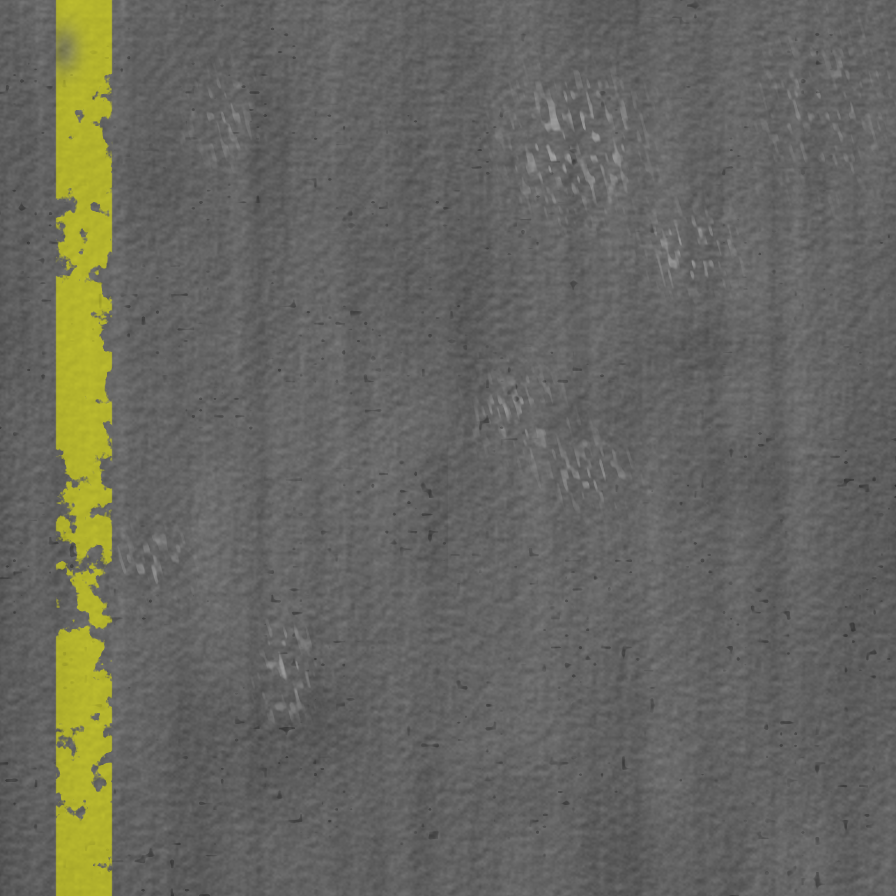
This texture is drawn by a three.js fragment shader. Its source:

```glsl
// Worn grey concrete with vertical streaks and a chipped yellow stripe near the left side.
varying vec2 vUv;

const vec3 CONCRETE = vec3(0.386);
const vec3 PAINT = vec3(0.70, 0.70, 0.175);
const float STRIPE_LEFT = 0.0625;
const float STRIPE_RIGHT = 0.125;
const float EDGE_SOFTNESS = 0.001;
const float STREAK_DEPTH = 0.045;
const float CLOUD_DEPTH = 0.075;
const float RELIEF_DEPTH = 0.085;
const float GRAIN_DEPTH = 0.035;
const float PIT_DEPTH = 0.11;
const float SCUFF_DEPTH = 0.22;
const float STAIN_DEPTH = 0.045;
const vec2 LIGHT_STEP = vec2(0.0018, -0.0024);

float hash(vec2 p) {
  return fract(sin(dot(p, vec2(127.1, 311.7))) * 43758.5453);
}

float noise(vec2 p) {
  vec2 i = floor(p);
  vec2 f = fract(p);
  f = f * f * (3.0 - 2.0 * f);
  return mix(mix(hash(i), hash(i + vec2(1.0, 0.0)), f.x),
             mix(hash(i + vec2(0.0, 1.0)), hash(i + vec2(1.0)), f.x), f.y);
}

float fbm(vec2 p) {
  float sum = 0.0;
  float weight = 0.5;
  for (int i = 0; i < 4; i++) {
    sum += weight * noise(p);
    p = p * 2.03 + 17.3;
    weight *= 0.5;
  }
  return sum / 0.9375;
}

// Soft elliptical area of influence.
float spot(vec2 p, vec2 centre, vec2 radius) {
  vec2 q = (p - centre) / radius;
  return exp(-dot(q, q));
}

// Soft interval: 1 between a and b.
float span(float v, float a, float b, float soft) {
  return smoothstep(a - soft, a + soft, v) - smoothstep(b - soft, b + soft, v);
}

float surfaceHeight(vec2 p) {
  return 0.6 * noise(p * vec2(120.0, 150.0)) + 0.4 * noise(p * vec2(230.0, 260.0) + 9.0);
}

float scuffArea(vec2 p) {
  float area = spot(p, vec2(0.64, 0.84), vec2(0.07, 0.07));
  area += spot(p, vec2(0.77, 0.72), vec2(0.045, 0.04));
  area += spot(p, vec2(0.32, 0.25), vec2(0.03, 0.05));
  area += 0.8 * spot(p, vec2(0.58, 0.54), vec2(0.05, 0.04));
  area += 0.7 * spot(p, vec2(0.17, 0.37), vec2(0.04, 0.04));
  area += 0.7 * spot(p, vec2(0.66, 0.47), vec2(0.05, 0.04));
  area += 0.5 * spot(p, vec2(0.92, 0.88), vec2(0.07, 0.09));
  return area + 0.5 * spot(p, vec2(0.25, 0.87), vec2(0.04, 0.05));
}

float stainArea(vec2 p) {
  float area = spot(p, vec2(0.83, 0.47), vec2(0.06, 0.05));
  area += 0.8 * spot(p, vec2(0.79, 0.61), vec2(0.07, 0.035));
  area += 0.8 * spot(p, vec2(0.36, 0.19), vec2(0.10, 0.06));
  area += 0.6 * spot(p, vec2(0.54, 0.11), vec2(0.07, 0.04));
  // Faint cast seam along the middle.
  float seam = span(p.x, 0.40, 0.5, 0.001) * smoothstep(0.40, 0.5, p.x);
  return area + 0.7 * seam * span(p.y, 0.36, 0.50, 0.02);
}

float concreteTone(vec2 p) {
  float streaks = noise(p * vec2(45.0, 2.5)) + 0.6 * noise(p * vec2(110.0, 5.0)) - 0.8;
  float clouds = fbm(p * vec2(9.0, 6.0) + 4.0) - 0.5;
  float relief = surfaceHeight(p + LIGHT_STEP) - surfaceHeight(p - LIGHT_STEP);
  float grain = noise(p * 390.0) - 0.5;
  float pits = smoothstep(0.84, 0.95, noise(p * vec2(125.0, 155.0) + 31.0));
  pits *= smoothstep(0.45, 0.75, noise(p * 22.0 + 8.0));
  vec2 slanted = vec2(p.x + 0.25 * p.y, p.y);
  float scratches = smoothstep(0.57, 0.9, noise(slanted * vec2(240.0, 85.0)));
  float tone = STREAK_DEPTH * streaks + CLOUD_DEPTH * clouds;
  tone += RELIEF_DEPTH * relief + GRAIN_DEPTH * grain - PIT_DEPTH * pits;
  return tone + SCUFF_DEPTH * scratches * scuffArea(p) - STAIN_DEPTH * stainArea(p);
}

float paintCover(vec2 p) {
  float across = clamp((p.x - STRIPE_LEFT) / (STRIPE_RIGHT - STRIPE_LEFT), 0.0, 1.0);
  // Wear eats inward from either side, in stretches along the stripe.
  float leftWear = span(p.y, 0.06, 0.20, 0.02) * 0.8 + span(p.y, 0.29, 0.50, 0.02);
  leftWear += span(p.y, 0.69, 0.79, 0.015);
  float rightWear = 0.85 * span(p.y, 0.02, 0.93, 0.03) + 0.2 * span(p.y, 0.60, 0.73, 0.02);
  float wear = 0.58 * leftWear * pow(1.0 - across, 1.3) + 0.56 * rightWear * pow(across, 2.2);
  wear += 0.16 * span(p.y, 0.28, 0.40, 0.03);
  wear += 0.42 * spot(p, vec2(0.082, 0.862), vec2(0.014, 0.018));
  float chips = fbm(p * vec2(75.0, 65.0) + 2.0);
  float cover = smoothstep(-0.05, 0.06, chips - wear);
  cover *= 1.0 - 0.7 * spot(p, vec2(0.072, 0.945), vec2(0.016, 0.025));
  return cover * span(p.x, STRIPE_LEFT, STRIPE_RIGHT, EDGE_SOFTNESS);
}

void main() {
  float tone = concreteTone(vUv);
  vec3 concrete = CONCRETE + tone;
  vec3 paint = PAINT * (1.0 + 0.8 * tone);
  gl_FragColor = vec4(mix(concrete, paint, paintCover(vUv)), 1.0);
}
```
